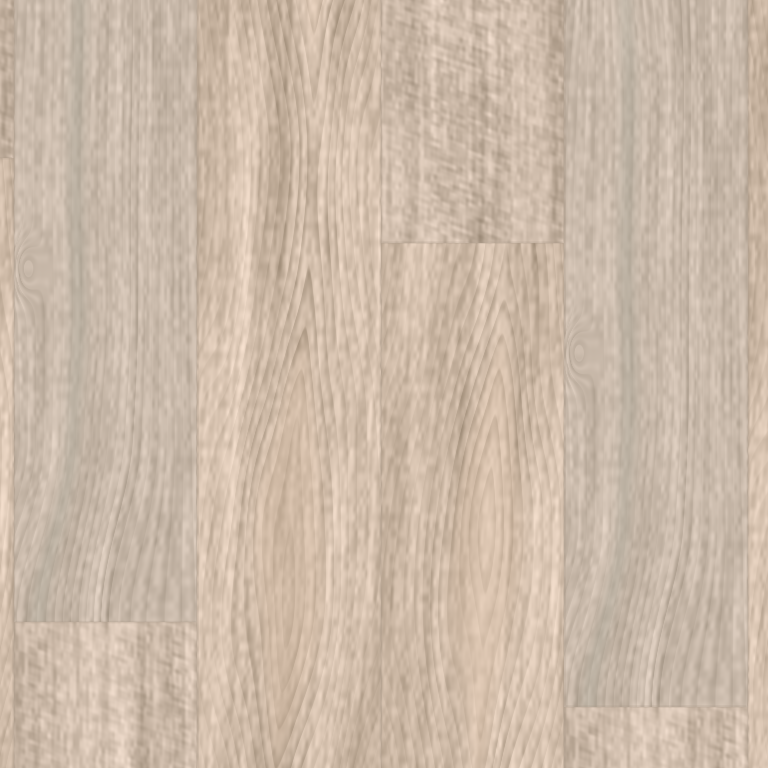
Reproduce this texture procedurally as a WebGL 1 fragment shader.

```glsl
precision highp float;
uniform vec2 u_resolution;

#define PLANK_WIDTH 0.239
#define FIRST_SEAM 0.018
#define REPEAT_DROP 0.11
#define SEAM_HALF 0.0007
#define GRAIN_CONTRAST 1.25
#define RING_SPACING 0.0125
#define ARCH_PERIOD 0.96
#define DARK_WOOD vec3(0.71, 0.64, 0.57)
#define LIGHT_WOOD vec3(0.87, 0.795, 0.73)
#define PEACH vec3(0.87, 0.77, 0.68)
#define GREY_GREEN vec3(0.70, 0.685, 0.63)

float hash(vec2 p) {
  vec3 q = fract(p.xyx * vec3(0.1031, 0.1030, 0.0973));
  q += dot(q, q.yzx + 33.33);
  return fract((q.x + q.y) * q.z);
}

float noise(vec2 p) {
  vec2 cell = floor(p);
  vec2 f = fract(p);
  f = f * f * (3.0 - 2.0 * f);
  float low = mix(hash(cell), hash(cell + vec2(1.0, 0.0)), f.x);
  float high = mix(hash(cell + vec2(0.0, 1.0)), hash(cell + 1.0), f.x);
  return mix(low, high, f.y);
}

// Noise centred on zero, stretched by scale and unique to each board
float fibre(vec2 p, vec2 scale, float seed) {
  return noise(p * scale + seed * vec2(37.0, 71.0) + 200.0) - 0.5;
}

// Speckle, pores, streaks and broad bands along the board
float grain(vec2 p, float seed) {
  return 0.50 * fibre(p, vec2(240.0, 95.0), seed)
       + 0.45 * fibre(p, vec2(190.0, 9.0), seed + 1.0)
       + 0.42 * fibre(p, vec2(75.0, 3.0), seed + 2.0)
       + 0.40 * fibre(p, vec2(22.0, 1.3), seed + 3.0);
}

// Soft late-wood line, once per unit of growth
float ringLine(float growth) {
  float f = fract(growth);
  return smoothstep(0.35, 0.88, f) * (1.0 - smoothstep(0.88, 1.0, f));
}

float bell(float x) {
  return exp(-x * x);
}

// Quiet greyish board: grain bends near its lower end and swirls at a knot
vec3 calmBoard(vec2 p, float seed) {
  vec2 q = p;
  float bend = 1.0 - smoothstep(0.0, 0.24, p.y);
  q.x += 0.045 * bend * (1.0 - smoothstep(0.12, 0.26, p.x));
  float knot = bell(length((p - vec2(0.014, 0.46)) / vec2(0.018, 0.035)));
  q.x += 0.035 * knot + 0.012 * fibre(p, vec2(9.0, 5.0), seed);
  float growth = q.x * 95.0 + 1.5 * fibre(q, vec2(12.0, 3.0), seed + 5.0);
  float vein = bell((q.x - 0.157) / 0.009);
  float tone = 0.57 + 0.85 * GRAIN_CONTRAST * grain(q, seed);
  tone -= ringLine(growth) * (0.16 + 0.3 * vein + 0.15 * bend + 0.2 * knot);
  vec3 wood = mix(DARK_WOOD, LIGHT_WOOD, tone) + vec3(-0.012, 0.0, 0.008);
  float stripe = bell((q.x - 0.08) / 0.011);
  return mix(wood, GREY_GREEN, 0.4 * stripe);
}

// Arched board: nested peaks around a leaning heart line
vec3 archedBoard(vec2 p, float heart, float seed) {
  float lean = 0.05 * (p.y - 0.5) + 0.014 * fibre(p, vec2(3.0, 5.0), seed);
  float dx = p.x - heart - lean;
  float spread = sqrt(dx * dx + 0.00001) / 0.035;
  float arch = -0.95 * cos(6.2832 * (p.y - 0.27) / ARCH_PERIOD);
  float field = spread + arch + 0.5 * fibre(p, vec2(24.0, 6.0), seed + 6.0);
  float rings = ringLine(field * 0.035 / RING_SPACING);
  float strength = (0.2 + 0.4 * bell(spread * 0.5))
                 * (0.9 + fibre(p, vec2(30.0, 7.0), seed + 7.0));
  float tone = 0.71 + GRAIN_CONTRAST * grain(vec2(p.x - lean, p.y), seed);
  tone -= strength * rings;
  tone -= 0.18 * smoothstep(0.7, 1.0, p.y) * smoothstep(0.4, 1.5, spread);
  vec3 wood = mix(DARK_WOOD, LIGHT_WOOD, tone) + vec3(0.006, 0.0, -0.008);
  float core = 1.0 - smoothstep(-0.2, 0.7, field);
  return mix(wood, PEACH, 0.4 * core);
}

// Streaked board: short slanted flecks gathered in vertical stripes
vec3 fleckedBoard(vec2 p, float seed) {
  float stripe = fibre(p, vec2(38.0, 1.5), seed + 8.0) + 0.5;
  float flecks = fibre(vec2(p.x, p.y + 0.35 * p.x), vec2(85.0, 190.0), seed + 9.0);
  float tone = 0.63 + GRAIN_CONTRAST * grain(p, seed);
  tone += flecks * (0.2 + 0.7 * stripe) - 0.35 * (stripe - 0.5);
  return mix(DARK_WOOD, LIGHT_WOOD, tone);
}

void main() {
  vec2 uv = gl_FragCoord.xy / u_resolution;
  vec2 pixel = 1.0 / u_resolution;

  // Three columns form a set; each following set sits lower
  float column = floor((uv.x - FIRST_SEAM) / PLANK_WIDTH);
  float set = floor((column + 0.5) / 3.0);
  float slot = column - 3.0 * set;
  vec2 p = vec2(uv.x - FIRST_SEAM - column * PLANK_WIDTH, uv.y + REPEAT_DROP * set);
  float joint = slot < 0.5 ? 0.19 : (slot < 1.5 ? -1.0 : 0.684);
  float rise = p.y - joint;
  float upper = step(0.0, rise);
  float seed = slot * 20.0 + upper * 10.0 + 1.0;

  vec3 color;
  if (slot < 0.5 && upper > 0.5) color = calmBoard(vec2(p.x, rise), seed);
  else if (slot > 0.5 && slot + upper < 2.5) color = archedBoard(p, 0.11 + 0.022 * slot, seed);
  else color = fleckedBoard(p, seed);

  // Faint broken seams between columns and at board ends
  float side = min(p.x, PLANK_WIDTH - p.x);
  float sideSeam = 1.0 - smoothstep(SEAM_HALF, SEAM_HALF + 1.5 * pixel.x, side);
  float endSeam = 1.0 - smoothstep(SEAM_HALF, SEAM_HALF + 1.5 * pixel.y, abs(rise));
  float broken = 0.3 + 0.7 * noise(vec2(column * 9.0 + 50.0, p.y * 130.0 + 200.0));
  color = mix(color, DARK_WOOD * 0.95, max(0.65 * sideSeam * broken, 0.3 * endSeam));

  gl_FragColor = vec4(clamp(color, 0.0, 1.0), 1.0);
}
```
